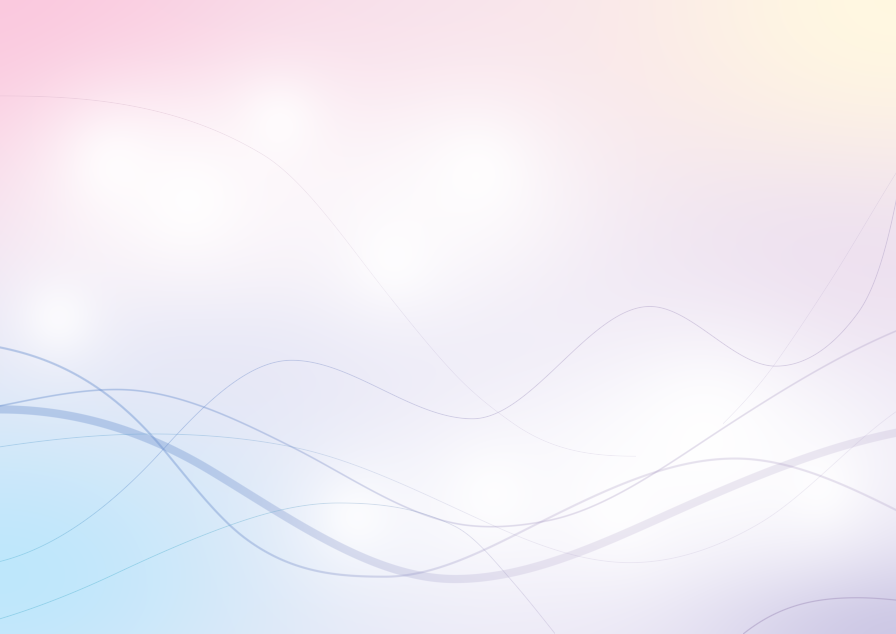
A Shadertoy shader for this background:

```glsl
const vec2 CANVAS = vec2(7.68, 5.42);
const vec3 WHITE = vec3(1.0);
const vec3 LILAC = vec3(0.93, 0.915, 0.965);
const vec3 BLUSH = vec3(0.97, 0.89, 0.925);
const vec3 PINK = vec3(0.98, 0.785, 0.87);
const vec3 CREAM = vec3(1.0, 0.97, 0.88);
const vec3 MAUVE = vec3(0.925, 0.87, 0.935);
const vec3 SKY = vec3(0.745, 0.905, 0.985);
const vec3 PERIWINKLE = vec3(0.89, 0.895, 0.96);
const vec3 DUSK = vec3(0.80, 0.78, 0.895);
const vec3 BLUE_INK = vec3(0.40, 0.55, 0.80);
const vec3 TEAL_INK = vec3(0.33, 0.70, 0.82);
const vec3 ROSE_INK = vec3(0.80, 0.66, 0.75);
const vec3 VIOLET_INK = vec3(0.66, 0.60, 0.76);

// Soft light: centre and radius
const vec3 LIGHTS[11] = vec3[11](
    vec3(0.97, 4.02, 0.34), vec3(2.40, 4.38, 0.30), vec3(1.62, 3.70, 0.36),
    vec3(4.10, 3.95, 0.34), vec3(3.37, 3.20, 0.32), vec3(0.50, 2.70, 0.28),
    vec3(3.05, 1.00, 0.28), vec3(4.22, 1.20, 0.34), vec3(6.05, 1.80, 0.50),
    vec3(5.30, 1.05, 0.36), vec3(7.03, 1.25, 0.28));

float glow(vec2 p, vec2 centre, vec2 radius) {
    vec2 d = (p - centre) / radius;
    return exp(-dot(d, d));
}

// Distance to a cubic arc; each knot holds x, y and slope
float arc(vec2 p, vec3 a, vec3 b) {
    float w = b.x - a.x, t = (p.x - a.x) / w;
    if (t < 0.0 || t > 1.0) return 100.0;
    float rise = b.y - a.y, m0 = a.z * w, m1 = b.z * w;
    float c2 = 3.0 * rise - 2.0 * m0 - m1, c3 = m0 + m1 - 2.0 * rise;
    float y = a.y + t * (m0 + t * (c2 + t * c3));
    float slope = (m0 + t * (2.0 * c2 + 3.0 * c3 * t)) / w;
    return abs(p.y - y) / sqrt(1.0 + slope * slope);
}

float strand(vec2 p, vec3 a, vec3 b, vec3 c, vec3 d) {
    return min(arc(p, a, b), min(arc(p, b, c), arc(p, c, d)));
}

// Paints a line whose ink and opacity drift from left to right
vec3 stroke(vec3 col, float dist, float halfWidth, vec3 ink, vec2 opacity, float x, float px) {
    float cover = 1.0 - smoothstep(halfWidth - 0.75 * px, halfWidth + 0.75 * px, dist);
    float drift = smoothstep(1.0, 5.0, x);
    return mix(col, mix(ink, VIOLET_INK, drift), cover * mix(opacity.x, opacity.y, drift));
}

vec3 backdrop(vec2 p) {
    vec3 col = mix(LILAC, BLUSH, smoothstep(2.4, 5.0, p.y));
    col = mix(col, PINK, glow(p, vec2(0.0, 5.42), vec2(2.4, 1.8)));
    col = mix(col, CREAM, glow(p, CANVAS, vec2(2.2, 1.6)));
    col = mix(col, MAUVE, 0.8 * glow(p, vec2(7.2, 3.1), vec2(2.0, 0.9)));
    col = mix(col, SKY, glow(p, vec2(0.0, 0.5), vec2(2.4, 1.5)));
    col = mix(col, PERIWINKLE, 0.6 * glow(p, vec2(1.9, 2.4), vec2(1.5, 0.6)));
    col = mix(col, DUSK, glow(p, vec2(7.68, 0.0), vec2(1.7, 0.75)));
    // Broad haze
    col = mix(col, WHITE, 0.65 * glow(p, vec2(1.6, 3.75), vec2(1.5, 0.95)));
    col = mix(col, WHITE, 0.65 * glow(p, vec2(3.8, 3.7), vec2(1.4, 1.0)));
    col = mix(col, WHITE, 0.8 * glow(p, vec2(6.0, 1.5), vec2(1.6, 0.9)));
    col = mix(col, WHITE, 0.45 * glow(p, vec2(3.9, 1.0), vec2(1.3, 0.8)));
    for (int i = 0; i < 11; i++) {
        vec3 light = LIGHTS[i];
        col = mix(col, WHITE, 0.38 * glow(p, light.xy, vec2(light.z * 2.1)));
        col = mix(col, WHITE, 0.6 * glow(p, light.xy, vec2(light.z)));
    }
    return col;
}

void mainImage(out vec4 fragColor, in vec2 fragCoord) {
    vec2 p = fragCoord / iResolution.xy * CANVAS;
    float px = CANVAS.y / iResolution.y;
    vec3 col = backdrop(p);

    // Broad ribbon
    float ribbon = min(strand(p, vec3(0.0, 1.92, 0.0), vec3(1.8, 1.40, -0.6), vec3(3.9, 0.47, 0.0), vec3(5.9, 1.10, 0.44)),
                       arc(p, vec3(5.9, 1.10, 0.44), vec3(7.68, 1.72, 0.2)));
    col = stroke(col, ribbon, 0.035, BLUE_INK, vec2(0.36, 0.21), p.x, px);

    // Medium waves
    float plunge = min(strand(p, vec3(0.0, 2.45, -0.2), vec3(1.4, 1.58, -1.2), vec3(2.1, 0.82, -0.75), vec3(3.3, 0.49, 0.0)),
                       strand(p, vec3(3.3, 0.49, 0.0), vec3(4.6, 0.94, 0.5), vec3(6.3, 1.50, 0.0), vec3(7.68, 1.06, -0.5)));
    col = stroke(col, plunge, 0.009, BLUE_INK, vec2(0.42, 0.28), p.x, px);
    float sweep = min(strand(p, vec3(0.0, 1.95, 0.2), vec3(1.0, 2.09, 0.0), vec3(2.5, 1.60, -0.5), vec3(4.0, 0.93, -0.12)),
                      strand(p, vec3(4.0, 0.93, -0.12), vec3(4.7, 0.97, 0.2), vec3(6.2, 1.76, 0.65), vec3(7.68, 2.59, 0.42)));
    col = stroke(col, sweep, 0.007, BLUE_INK, vec2(0.42, 0.32), p.x, px);

    // Fine waves
    float crest = min(strand(p, vec3(0.0, 0.62, 0.25), vec3(1.4, 1.58, 1.1), vec3(2.5, 2.34, 0.0), vec3(4.05, 1.84, 0.0)),
                      strand(p, vec3(4.05, 1.84, 0.0), vec3(5.57, 2.80, 0.0), vec3(6.65, 2.29, 0.0), vec3(7.35, 2.74, 1.35)));
    crest = min(crest, arc(p, vec3(7.35, 2.74, 1.35), vec3(7.68, 3.70, 5.0)));
    col = stroke(col, crest, 0.003, mix(TEAL_INK, BLUE_INK, smoothstep(0.0, 1.4, p.x)), vec2(0.45, 0.48), p.x, px);
    float drape = min(strand(p, vec3(0.0, 1.60, 0.15), vec3(1.3, 1.71, 0.0), vec3(2.5, 1.60, -0.2), vec3(4.2, 0.94, -0.45)),
                      strand(p, vec3(4.2, 0.94, -0.45), vec3(5.4, 0.61, 0.0), vec3(6.5, 0.94, 0.58), vec3(7.68, 1.90, 0.7)));
    col = stroke(col, drape, 0.003, mix(BLUE_INK, TEAL_INK, 0.5), vec2(0.4, 0.2), p.x, px);
    float arch = min(strand(p, vec3(0.0, 0.13, 0.3), vec3(1.0, 0.52, 0.47), vec3(2.0, 0.94, 0.35), vec3(2.9, 1.12, 0.0)),
                     strand(p, vec3(2.9, 1.12, 0.0), vec3(3.9, 0.92, -0.5), vec3(4.4, 0.44, -1.15), vec3(4.76, 0.0, -1.25)));
    col = stroke(col, arch, 0.003, TEAL_INK, vec2(0.48, 0.34), p.x, px);

    // Faint threads and lower corner arc
    float thread = strand(p, vec3(3.35, 2.87, -1.25), vec3(3.9, 2.22, -1.05), vec3(4.4, 1.80, -0.7), vec3(5.45, 1.52, 0.0));
    thread = min(thread, strand(p, vec3(6.2, 1.80, 1.0), vec3(6.65, 2.32, 1.4), vec3(7.1, 2.99, 1.55), vec3(7.68, 3.94, 1.6)));
    col = stroke(col, thread, 0.002, VIOLET_INK, vec2(0.24), p.x, px);
    float wisp = strand(p, vec3(0.0, 4.60, 0.0), vec3(1.1, 4.52, -0.18), vec3(2.25, 4.10, -0.6), vec3(3.35, 2.87, -1.25));
    col = stroke(col, wisp, 0.002, ROSE_INK, vec2(0.4, 0.06), p.x, px);
    float corner = min(arc(p, vec3(6.37, 0.0, 0.8), vec3(7.35, 0.31, 0.0)), arc(p, vec3(7.35, 0.31, 0.0), vec3(7.68, 0.29, -0.1)));
    col = stroke(col, corner, 0.005, VIOLET_INK, vec2(0.6), p.x, px);

    fragColor = vec4(col, 1.0);
}
```
